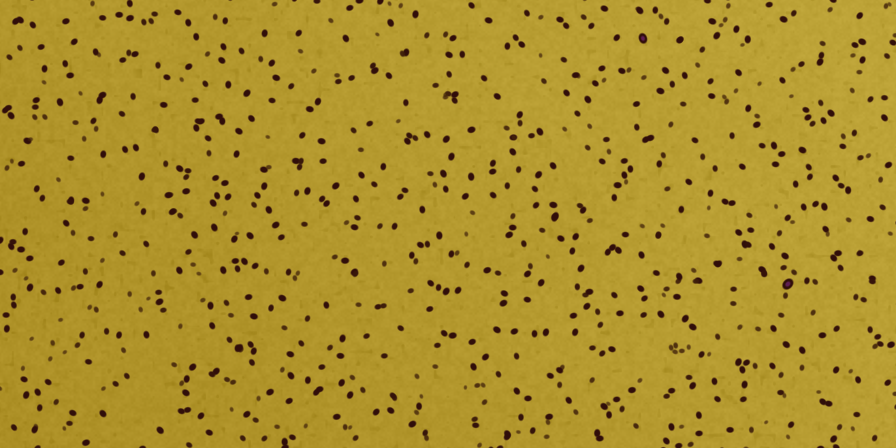
Write a Shadertoy shader that draws this texture.

```glsl
const vec3 OCHRE_DEEP  = vec3(0.665, 0.550, 0.135);
const vec3 OCHRE_LIGHT = vec3(0.745, 0.645, 0.220);
const vec3 SPECK_DARK  = vec3(0.190, 0.055, 0.040);
const vec3 SPECK_BROWN = vec3(0.260, 0.140, 0.040);
const vec3 PURPLE      = vec3(0.400, 0.130, 0.380);

// Integer hash: four random values in 0..1 per cell and seed
vec4 hash4(vec2 cell, float seed) {
    uvec4 v = uvec4(ivec4(ivec2(cell), int(seed), 17));
    v = v * 1664525u + 1013904223u;
    for (int i = 0; i < 2; i++) {
        v.x += v.y * v.w;
        v.y += v.z * v.x;
        v.z += v.x * v.y;
        v.w += v.y * v.z;
        v ^= v >> 16u;
    }
    return vec4(v >> 8u) / 16777216.0;
}

float valueNoise(vec2 p, float seed) {
    vec2 cell = floor(p), f = fract(p);
    f = f * f * (3.0 - 2.0 * f);
    float low  = mix(hash4(cell, seed).x, hash4(cell + vec2(1, 0), seed).x, f.x);
    float high = mix(hash4(cell + vec2(0, 1), seed).x, hash4(cell + vec2(1, 1), seed).x, f.x);
    return mix(low, high, f.y);
}

// Ochre ground: broad diagonal light, cloudy mottling and fine grain
vec3 ground(vec2 p, float aspect) {
    float light = 0.12 + 0.62 * p.x / aspect + 0.26 * p.y;
    light += 0.12 * (valueNoise(p * 4.0, 1.0) - 0.5);
    float grain = 0.030 * (valueNoise(p * 95.0, 2.0) - 0.5)
                + 0.022 * (valueNoise(p * 210.0, 3.0) - 0.5);
    float flecks = smoothstep(0.80, 1.0, valueNoise(p * 70.0, 4.0));
    return mix(OCHRE_DEEP, OCHRE_LIGHT, light) + grain - 0.045 * flecks;
}

// Soft, slightly oval disc
float speck(vec2 d, float radius, float angle, float soft) {
    float lobes = 1.0 + 0.13 * cos(2.0 * (atan(d.y, d.x) - angle));
    return 1.0 - smoothstep(radius - soft, radius + soft, length(d) * lobes);
}

// One scatter of small specks over a jittered grid
vec3 scatterSpecks(vec3 color, vec2 p, float size, float density, float seed, float soft) {
    vec2 home = floor(p / size);
    for (int y = -1; y <= 1; y++)
    for (int x = -1; x <= 1; x++) {
        vec2 cell = home + vec2(x, y);
        vec4 place = hash4(cell, seed);
        vec4 look = hash4(cell, seed + 50.0);
        if (place.z > density) continue;
        vec2 d = p - (cell + place.xy) * size;
        float radius = mix(0.0038, 0.0077, sqrt(look.x));
        float strength = mix(0.72, 1.0, smoothstep(0.0, 0.45, look.x));
        vec3 tint = mix(SPECK_BROWN, SPECK_DARK, smoothstep(0.1, 0.7, look.x));
        color = mix(color, tint, strength * speck(d, radius, look.y * 6.2832, soft));
    }
    return color;
}

// A few larger specks with a purple centre
vec3 scatterRings(vec3 color, vec2 p, float size, float density, float seed, float soft) {
    vec2 cell = floor(p / size);
    vec4 place = hash4(cell, seed);
    if (place.z > density) return color;
    vec2 d = p - (cell + 0.1 + 0.8 * place.xy) * size;
    float radius = mix(0.009, 0.012, place.w);
    float angle = place.w * 40.0;
    color = mix(color, SPECK_DARK, speck(d, radius, angle, soft));
    return mix(color, PURPLE, 0.85 * speck(d, radius * 0.45, angle, soft));
}

void mainImage(out vec4 fragColor, in vec2 fragCoord) {
    vec2 p = fragCoord / iResolution.y;
    float aspect = iResolution.x / iResolution.y;
    float soft = max(0.0024, 0.6 / iResolution.y);

    vec3 color = ground(p, aspect);

    // Overlapping scatters give loose clusters and gaps
    for (int layer = 0; layer < 3; layer++) {
        float seed = 10.0 + float(layer) * 7.0;
        vec2 shift = vec2(0.37, 0.61) * float(layer) + 1.0;
        color = scatterSpecks(color, p + shift, 0.074, 0.69, seed, soft);
    }
    color = scatterRings(color, p, 0.5, 0.45, 91.0, soft);

    fragColor = vec4(clamp(color, 0.0, 1.0), 1.0);
}
```
